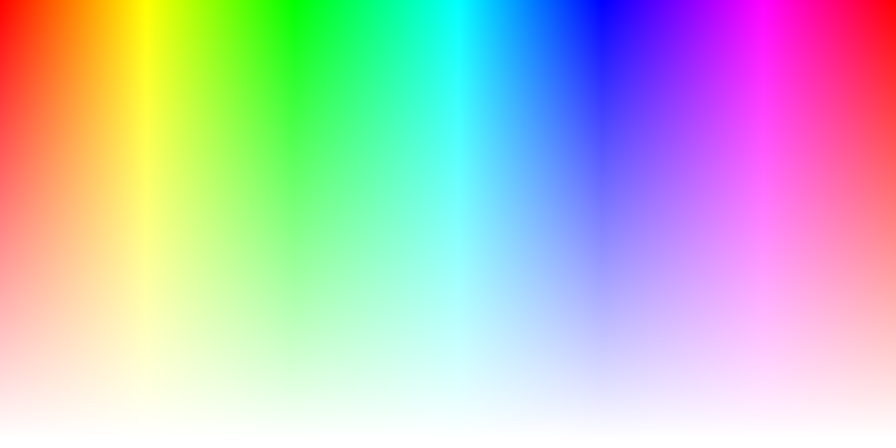
Reproduce this background procedurally as a Shadertoy shader.

```glsl
#define STOP_COUNT 7
#define WHITE_START 0.0
#define WHITE_END 0.98

// Horizontal places of red, yellow, green, cyan, blue, magenta, red
const float stopX[STOP_COUNT] = float[](0.0, 0.163, 0.328, 0.512, 0.672, 0.852, 1.0);

// Fully saturated colour for a hue measured in sixths of the wheel
vec3 pureHue(float sixths) {
    vec3 wheel = mod(sixths + vec3(0.0, 4.0, 2.0), 6.0);
    return clamp(abs(wheel - 3.0) - 1.0, 0.0, 1.0);
}

// Sum of the ramps between neighbouring stops
float hueAt(float x) {
    float sixths = 0.0;
    for (int i = 0; i < STOP_COUNT - 1; i++) {
        float span = stopX[i + 1] - stopX[i];
        sixths += clamp((x - stopX[i]) / span, 0.0, 1.0);
    }
    return sixths;
}

void mainImage(out vec4 fragColor, in vec2 fragCoord) {
    vec2 uv = fragCoord / iResolution.xy;

    // Spectrum from left to right
    vec3 spectrum = pureHue(hueAt(uv.x));

    // Fade to white from top to bottom
    float depth = 1.0 - uv.y;
    float whiteness = clamp((depth - WHITE_START) / (WHITE_END - WHITE_START), 0.0, 1.0);

    fragColor = vec4(mix(spectrum, vec3(1.0), whiteness), 1.0);
}
```
